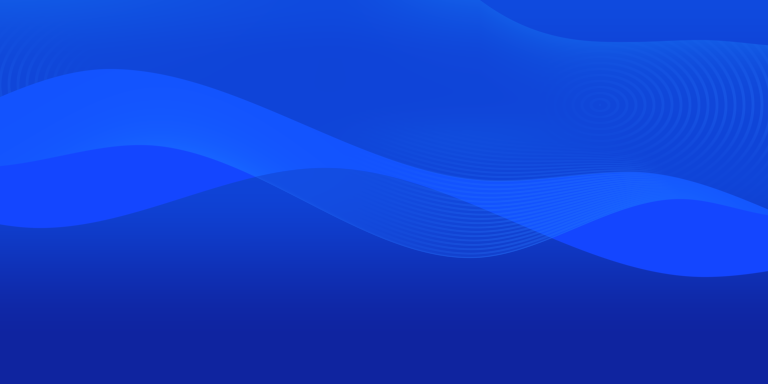
This background is drawn by a Shadertoy shader. Its source:

```glsl
// Overlapping translucent blue waves with soft glows and fine contour lines.

#define CANVAS vec2(768.0, 384.0)   // design grid, y measured downward
#define SKY    vec3(0.060, 0.265, 0.845)
#define DEEP   vec3(0.060, 0.140, 0.625)
#define HAZE   vec3(0.075, 0.385, 0.915)
#define RIBBON vec3(0.075, 0.325, 0.995)
#define SHEEN  vec3(0.095, 0.410, 1.000)
#define FOLD   vec3(0.080, 0.275, 1.000)
#define VEIL   vec3(0.085, 0.330, 0.920)
#define STROKE vec3(0.150, 0.450, 0.980)
#define STRANDS 18.0                // lines between crest and crease
#define RING_GAP 9.0                // spacing of the curved rings

// Wave outlines: heights eased from one extreme to the next
float crestLine(float x) {
    return 161.0 - 92.0 * smoothstep(-190.0, 110.0, x)
                 + 112.0 * smoothstep(110.0, 500.0, x)
                 - 9.0 * smoothstep(500.0, 630.0, x)
                 + 85.0 * smoothstep(630.0, 930.0, x);
}

float creaseLine(float x) {
    return 167.0 - 22.0 * smoothstep(-20.0, 140.0, x)
                 + 113.0 * smoothstep(140.0, 470.0, x)
                 - 59.0 * smoothstep(470.0, 680.0, x)
                 + 18.0 * smoothstep(680.0, 790.0, x);
}

float hemLine(float x) {
    return 193.0 + 35.0 * smoothstep(-160.0, 40.0, x)
                 - 60.0 * smoothstep(40.0, 325.0, x)
                 + 109.0 * smoothstep(325.0, 705.0, x)
                 - 25.0 * smoothstep(705.0, 905.0, x);
}

float cornerLine(float x) {
    return 42.0 - 42.0 * pow(max(620.0 - x, 0.0) / 140.0, 2.5)
                - 2.0 * smoothstep(630.0, 700.0, x)
                + 7.0 * smoothstep(700.0, 800.0, x);
}

// Smooth coverage of the area below an edge
float below(float y, float edge, float pixel) {
    return smoothstep(-0.8 * pixel, 0.8 * pixel, y - edge);
}

// Thin line at each whole value, faded where lines become too dense
float contour(float v) {
    float w = fwidth(v);
    float d = abs(fract(v - 0.5) - 0.5);
    return (1.0 - smoothstep(0.08, 0.12 + w, d)) * (1.0 - smoothstep(0.4, 0.95, w));
}

// Soft bump around a centre
float bump(float x, float centre, float width) {
    float t = (x - centre) / width;
    return exp(-t * t);
}

void mainImage(out vec4 fragColor, in vec2 fragCoord) {
    vec2 p = fragCoord / iResolution.xy * CANVAS;
    p.y = CANVAS.y - p.y;
    float pixel = CANVAS.y / iResolution.y;

    float crest = crestLine(p.x);
    float crease = creaseLine(p.x);
    float hem = hemLine(p.x);
    float corner = cornerLine(p.x);
    float underCrest = below(p.y, crest, pixel);
    float underCrease = below(p.y, crease, pixel);
    float underHem = below(p.y, hem, pixel);
    float underCorner = below(p.y, corner, pixel);

    // Background gradient
    vec3 color = mix(SKY, DEEP, smoothstep(175.0, 345.0, p.y));
    color += vec3(0.0, 0.025, 0.025) * (1.0 - smoothstep(0.0, 60.0, p.y));

    // Haze under the corner curve and in the upper left
    float cornerHaze = exp(-max(p.y - max(corner, 0.0), 0.0) / 28.0)
                     * smoothstep(330.0, 490.0, p.x) * underCorner;
    float leftHaze = exp(-p.y / 40.0) * (1.0 - smoothstep(0.0, 340.0, p.x));
    color = mix(color, HAZE, 0.75 * cornerHaze + 0.6 * leftHaze);
    color = mix(color, HAZE, 0.25 * bump(p.x, 470.0, 110.0) * bump(p.y, 140.0, 25.0));

    // Curved rings on both sides, above the crest
    float rightRings = contour(length((p - vec2(600.0, 105.0)) * vec2(1.0, 1.5)) / RING_GAP);
    float leftRings = contour(length((p - vec2(135.0, 85.0)) * vec2(1.0, 1.5)) / RING_GAP);
    rightRings *= smoothstep(520.0, 740.0, p.x) * bump(p.y, 100.0, 55.0) * underCorner;
    leftRings *= (1.0 - smoothstep(0.0, 110.0, p.x)) * bump(p.y, 85.0, 40.0);
    color = mix(color, STROKE, 0.28 * rightRings + 0.18 * leftRings);

    // Translucent veil between hem and crease
    float veil = underHem * (1.0 - underCrease);
    float veilLight = mix(0.60, 0.28, smoothstep(270.0, 520.0, p.x));
    color = mix(color, VEIL, veil * veilLight);

    // Bright ribbon, with a sheen along the crease and a flat fold below it
    float ribbon = underCrest * (1.0 - underHem);
    float sheen = exp(-max(crease - p.y, 0.0) / 26.0)
                * (bump(p.x, 210.0, 150.0) + 0.8 * bump(p.x, 660.0, 90.0));
    vec3 ribbonColor = mix(RIBBON, SHEEN, 0.8 * min(sheen, 1.0));
    ribbonColor = mix(ribbonColor, FOLD, underCrease);
    color = mix(color, ribbonColor, ribbon);

    // Strands following crest and crease
    float strand = (crease - p.y) / (crease - crest);
    float strandFade = smoothstep(340.0, 520.0, p.x) * (1.0 - underCrease)
                     * (1.0 - smoothstep(0.7, 1.7, strand));
    color = mix(color, STROKE, 0.34 * contour(strand * STRANDS) * strandFade);

    // Fine lit rim on the lower edge of the veil
    float rim = exp(-abs(p.y - crease) / 1.2) * veil;
    color = mix(color, STROKE, 0.3 * rim);

    fragColor = vec4(color, 1.0);
}
```
